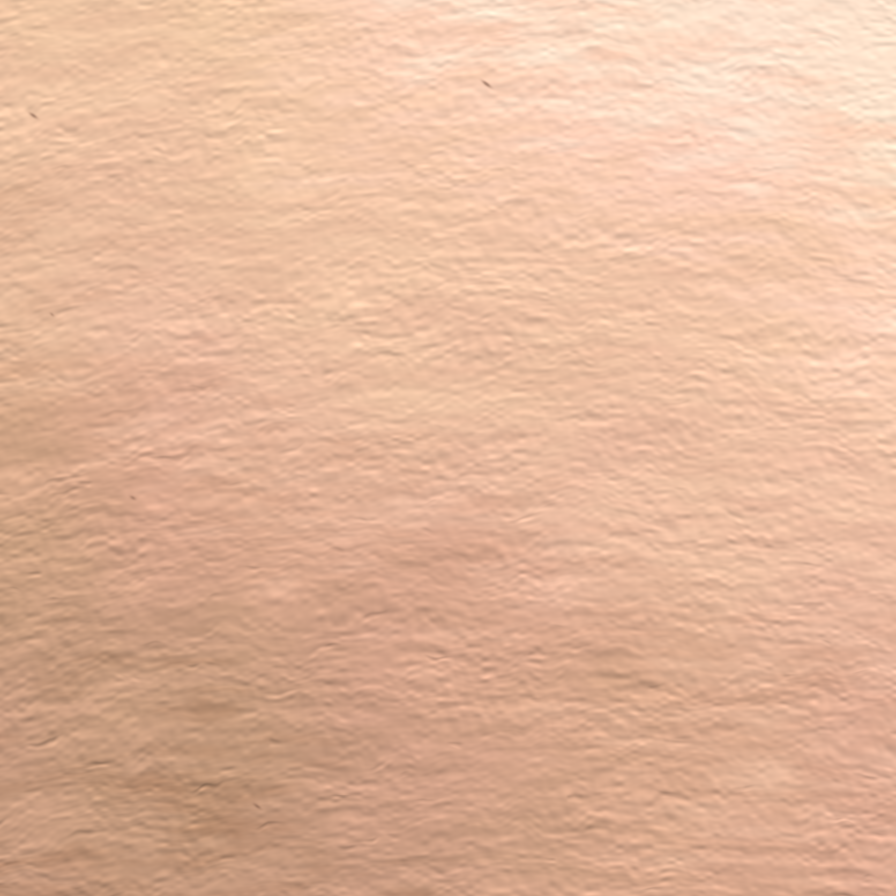
Give the GLSL for this texture, as a Shadertoy shader.

```glsl
// Warm, softly lit skin-like surface with fine, nearly horizontal grain.
// A diagonal light ramp picks the tone; embossed stretched noise makes the
// relief, and hashed cells scatter broken creases and a few dark specks.

float hash(vec2 p) {
    vec3 q = fract(vec3(p.xyx) * 0.1031);
    q += dot(q, q.yzx + 33.33);
    return fract((q.x + q.y) * q.z);
}

float noise(vec2 p) {
    vec2 i = floor(p), f = fract(p);
    f = f * f * (3.0 - 2.0 * f);
    float low = mix(hash(i), hash(i + vec2(1, 0)), f.x);
    float high = mix(hash(i + vec2(0, 1)), hash(i + vec2(1, 1)), f.x);
    return mix(low, high, f.y);
}

float fbm(vec2 p) {
    float sum = 0.0, weight = 0.5;
    for (int i = 0; i < 4; i++) {
        sum += weight * noise(p);
        p = mat2(0.8, 0.6, -0.6, 0.8) * p * 2.03 + 17.3;
        weight *= 0.5;
    }
    return sum / 0.9375;
}

// Height of the grain: long ripples, short wrinkles and fine pores.
float grainHeight(vec2 p) {
    float ripples = noise(p * vec2(24.0, 90.0));
    float wrinkles = noise(p * vec2(55.0, 150.0) + 31.0);
    float pores = noise(p * vec2(120.0, 200.0) + 77.0);
    return 0.38 * ripples + 0.42 * wrinkles + 0.38 * pores;
}

// Slope along the light direction, so ridges get a lit and a shaded side.
float emboss(vec2 p, float reach) {
    vec2 toLight = reach * vec2(0.35, 1.0);
    return grainHeight(p - toLight) - grainHeight(p + toLight);
}

// Soft tapered marks, one per chosen cell; size holds half length and width.
float scatterMarks(vec2 p, float cells, float chance, vec2 size, float slope, float seed) {
    vec2 home = floor(p * cells);
    float cover = 0.0;
    for (int y = -1; y <= 1; y++) {
        for (int x = -1; x <= 1; x++) {
            vec2 cell = home + vec2(x, y);
            vec2 key = cell + seed;
            vec2 center = (cell + vec2(hash(key), hash(key + 41.7))) / cells;
            float present = step(hash(key + 83.1), chance);
            float scale = mix(0.4, 1.2, hash(key + 19.9));
            vec2 d = p - center;
            d.y -= d.x * (slope + 0.3 * (hash(key + 57.3) - 0.5));
            d /= size * vec2(scale, mix(0.7, 1.0, scale));
            cover = max(cover, present * scale * exp(-dot(d, d) * 1.5));
        }
    }
    return cover;
}

// Six skin tones from shade to light, spaced by their share of the area.
vec3 skinTone(float t) {
    vec3 c = mix(vec3(0.72, 0.55, 0.44), vec3(0.77, 0.60, 0.49), clamp(t / 0.09, -0.6, 1.0));
    c = mix(c, vec3(0.85, 0.66, 0.55), clamp((t - 0.09) / 0.20, 0.0, 1.0));
    c = mix(c, vec3(0.91, 0.73, 0.62), clamp((t - 0.29) / 0.21, 0.0, 1.0));
    c = mix(c, vec3(0.95, 0.78, 0.66), clamp((t - 0.50) / 0.20, 0.0, 1.0));
    c = mix(c, vec3(0.99, 0.82, 0.72), clamp((t - 0.70) / 0.17, 0.0, 1.0));
    return mix(c, vec3(1.0, 0.89, 0.80), clamp((t - 0.87) / 0.15, 0.0, 1.0));
}

// Broad light: bright upper right, dim lower left, a shaded band low down.
float lighting(vec2 uv) {
    float ramp = -0.01 + 0.26 * uv.x + 0.64 * uv.y + 0.28 * uv.x * uv.y;
    float bandOffset = (uv.y - 0.25 - 0.05 * uv.x) / 0.13;
    float band = exp(-bandOffset * bandOffset);
    float mottle = fbm(uv * vec2(4.0, 8.0) + 5.0) - 0.5;
    return ramp - 0.08 * band + 0.28 * mottle;
}

void mainImage(out vec4 fragColor, in vec2 fragCoord) {
    vec2 uv = fragCoord / iResolution.xy;

    // Bend the grain: it climbs on the left and falls gently on the right.
    vec2 p = uv;
    p.y += -0.13 * uv.x + 0.10 * uv.x * uv.x;
    p.y += 0.012 * (noise(uv * vec2(9.0, 14.0)) - 0.5);
    p.y += 0.006 * (noise(uv * vec2(36.0, 40.0)) - 0.5);

    // Relief varies in patches and is deepest toward the lower left.
    float shade = 1.0 - smoothstep(0.1, 1.2, uv.y + 0.3 * uv.x);
    float patches = mix(0.55, 1.35, noise(uv * vec2(14.0, 26.0) + 9.0));
    float relief = emboss(p, 0.0021) * patches * mix(0.8, 1.1, shade);
    float streaks = fbm(p * vec2(13.0, 55.0) + 3.0) - 0.5;

    vec3 color = skinTone(lighting(uv) + 0.30 * streaks);
    float warmth = fbm(uv * 5.0 + 23.0) - 0.5 + 0.25 * (uv.y - uv.x);
    color += warmth * vec3(-0.010, 0.016, -0.018);
    color *= 1.0 + 0.25 * relief;

    // Broken creases carry a thin highlight along their lower edge.
    vec2 bent = p + vec2(0.0, 0.007 * (noise(uv * vec2(70.0, 50.0)) - 0.5));
    vec2 creaseSize = vec2(0.022, 0.0024);
    float crease = scatterMarks(bent, 20.0, 0.45, creaseSize, 0.03, 11.0);
    float lip = scatterMarks(bent + vec2(0.0, 0.0045), 20.0, 0.45, creaseSize, 0.03, 11.0);
    float broken = smoothstep(0.2, 0.7, noise(p * vec2(75.0, 45.0)));
    float depth = broken * mix(0.15, 1.0, shade * shade);
    color *= 1.0 + depth * (0.11 * lip - 0.20 * crease);

    // Rare small specks, darker and more sharply tilted.
    float speck = scatterMarks(uv, 9.0, 0.045, vec2(0.0055, 0.0028), -0.5, 64.0);
    color = mix(color, vec3(0.45, 0.32, 0.26), 0.55 * clamp(speck, 0.0, 1.0));

    fragColor = vec4(clamp(color, 0.0, 1.0), 1.0);
}
```
